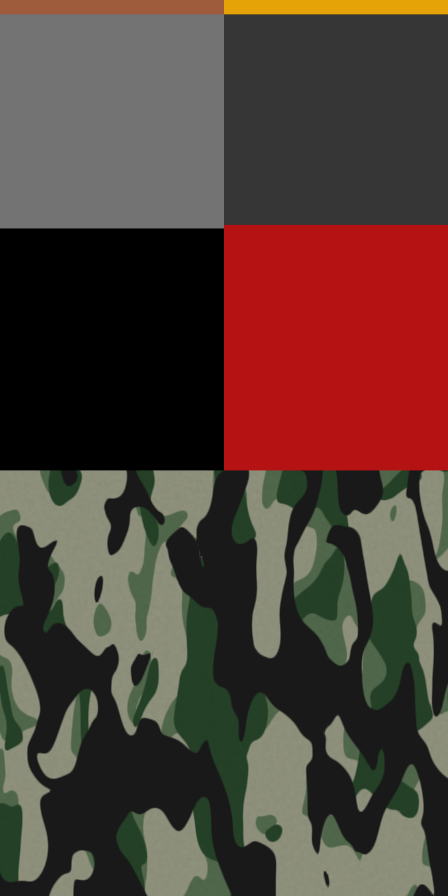
Reproduce this background procedurally as a WebGL 2 fragment shader.

```glsl
#version 300 es
precision highp float;
// Flat colour panels in two columns above a woodland camouflage cloth.
// Panels are split by smooth steps; the cloth stacks thresholded layers of
// warped gradient noise, stretched upright, over a pale base.

uniform vec2 u_resolution;
out vec4 fragColor;

// Panel edges, as fractions of the canvas
const float CLOTH_TOP = 0.475;
const float LEFT_SPLIT = 0.745;
const float RIGHT_SPLIT = 0.749;
const float STRIP_BASE = 0.984;
const float COLUMN_SPLIT = 0.5;

// Panel colours
const vec3 BROWN = vec3(0.62, 0.36, 0.24);
const vec3 AMBER = vec3(0.90, 0.64, 0.03);
const vec3 GREY = vec3(0.45);
const vec3 CHARCOAL = vec3(0.21);
const vec3 BLACK = vec3(0.0);
const vec3 RED = vec3(0.71, 0.07, 0.08);

// Cloth colours
const vec3 TAN = vec3(0.55, 0.56, 0.48);
const vec3 SAGE = vec3(0.31, 0.40, 0.29);
const vec3 FOREST = vec3(0.14, 0.25, 0.15);
const vec3 INK = vec3(0.095, 0.098, 0.095);

// Cloth shape: blotches per canvas width, warp, and layer thresholds
const vec2 BLOTCH_SCALE = vec2(8.0, 4.2);
const float WARP = 0.38;
const float DETAIL = 0.28;
const float SAGE_LEVEL = 0.06;
const float FOREST_LEVEL = 0.13;
const float INK_LEVEL = 0.045;
const float WEAVE_SCALE = 128.0;
const float WEAVE_DEPTH = 0.012;

// Integer hash of a lattice cell to a unit gradient
vec2 gradientAt(vec2 cell) {
    uvec2 q = uvec2(ivec2(cell)) * uvec2(1597u, 3571u);
    uint h = (q.x ^ q.y) * 26699u;
    h = (h ^ (h >> 15)) * 73133u;
    h ^= h >> 13;
    float angle = float(h & 65535u) / 65536.0 * 6.28319;
    return vec2(cos(angle), sin(angle));
}

float gradientNoise(vec2 p) {
    vec2 cell = floor(p), f = p - cell;
    vec2 w = f * f * f * (f * (f * 6.0 - 15.0) + 10.0);
    vec2 e = vec2(0.0, 1.0);
    float a = dot(gradientAt(cell), f);
    float b = dot(gradientAt(cell + e.yx), f - e.yx);
    float c = dot(gradientAt(cell + e.xy), f - e.xy);
    float d = dot(gradientAt(cell + e.yy), f - e.yy);
    return mix(mix(a, b, w.x), mix(c, d, w.x), w.y);
}

// Upright, wavy blotch field; each seed gives an independent layer
float blotches(vec2 p, float seed) {
    vec2 q = p * BLOTCH_SCALE + seed * vec2(37.3, 19.7);
    vec2 bend = vec2(gradientNoise(q + 71.5), gradientNoise(q * 1.4 + 113.2));
    q += WARP * 2.0 * bend;
    return gradientNoise(q) + DETAIL * gradientNoise(q * 2.1 + 9.4);
}

// Coverage of the region where a field is positive
float cover(float field) {
    float w = max(fwidth(field), 1e-4);
    return smoothstep(-w, w, field);
}

vec3 camouflage(vec2 p) {
    float forest = blotches(p, 2.0);
    // Sage partly follows the forest blotches, so it rims them
    float sage = 0.7 * blotches(p + vec2(0.014, -0.02), 2.0) + 0.55 * blotches(p, 3.0);
    float ink = blotches(p, 5.0);
    vec3 color = mix(TAN, SAGE, cover(sage - SAGE_LEVEL));
    color = mix(color, FOREST, cover(forest - FOREST_LEVEL));
    color = mix(color, INK, cover(ink - INK_LEVEL));
    // Faint thread grain, stronger on pale dye
    float grain = gradientNoise(p * WEAVE_SCALE) + gradientNoise(p.yx * WEAVE_SCALE * 0.6);
    return color * (1.0 + 2.0 * WEAVE_DEPTH * grain);
}

// One-pixel soft step across a panel edge
float past(float edge, float x, float pixel) {
    return clamp((x - edge) / pixel + 0.5, 0.0, 1.0);
}

// Three stacked colours of one column
vec3 column(vec3 low, vec3 middle, vec3 strip, float split, float y, float pixel) {
    vec3 color = mix(low, middle, past(split, y, pixel));
    return mix(color, strip, past(STRIP_BASE, y, pixel));
}

void main() {
    vec2 uv = gl_FragCoord.xy / u_resolution;
    vec2 pixel = 1.0 / u_resolution;
    vec3 left = column(BLACK, GREY, BROWN, LEFT_SPLIT, uv.y, pixel.y);
    vec3 right = column(RED, CHARCOAL, AMBER, RIGHT_SPLIT, uv.y, pixel.y);
    vec3 panels = mix(left, right, past(COLUMN_SPLIT, uv.x, pixel.x));
    vec3 cloth = camouflage(uv * vec2(1.0, 2.0));
    fragColor = vec4(mix(cloth, panels, past(CLOTH_TOP, uv.y, pixel.y)), 1.0);
}
```
